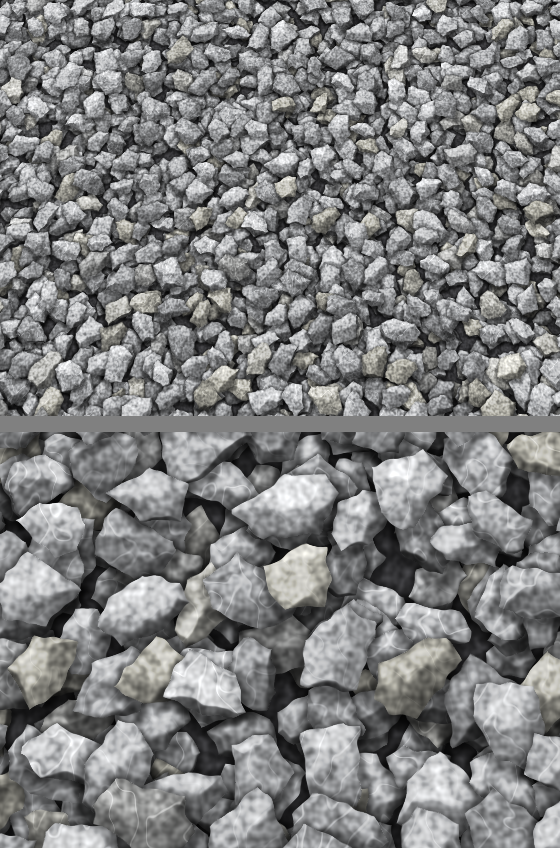
Top, the full canvas; bottom, a detail of the centre.
Give the GLSL for this texture, as a Shadertoy shader.

```glsl
vec4 hash4(vec2 p) {
    vec4 q = fract(p.xyxy * vec4(.1031, .1030, .0973, .1099));
    q += dot(q, q.wzxy + 33.33);
    return fract((q.xxyz + q.yzzw) * q.zywx);
}

vec2 direction(float angle) {
    return vec2(cos(angle), sin(angle));
}

float cornerSlope(vec2 corner, vec2 offset) {
    return dot(direction(6.2832 * hash4(corner).x), offset);
}

float gradientNoise(vec2 p) {
    vec2 i = floor(p), f = fract(p);
    vec2 u = f * f * f * (f * (f * 6. - 15.) + 10.);
    vec2 e = vec2(1, 0);
    return mix(mix(cornerSlope(i, f), cornerSlope(i + e, f - e), u.x),
               mix(cornerSlope(i + e.yx, f - e.yx), cornerSlope(i + 1., f - 1.), u.x), u.y);
}

// Returns outline distance and facet brightness of one faceted stone
vec2 stone(vec2 p, vec4 seed) {
    vec3 light = normalize(vec3(-.25, .65, .8));
    float outline = -1., lit = 0., total = 0.;
    for (int k = 0; k < 9; k++) {
        vec4 r = hash4(seed.xy * 91. + float(k) * 7.3);
        float angle = (float(k) + .85 * r.x) * .8976;
        vec2 dir = direction(angle);
        vec2 tilt;
        float top;
        if (k < 7) {
            // Sides: a random polygon, stretched along one axis
            float radius = mix(.34, .51, r.y) * (1. + .24 * cos(2. * angle - 6.2832 * seed.z));
            outline = max(outline, dot(p, dir) - radius);
            tilt = dir * mix(.5, 2.3, r.z * r.z);
            top = radius * length(tilt);
        } else {
            // Two tilted caps meeting in a ridge
            tilt = direction(6.2832 * r.y) * .6 * r.z;
            top = .17;
        }
        float height = top - dot(p, tilt);
        float weight = exp(-80. * max(height, -.4));
        lit += weight * max(dot(normalize(vec3(tilt, 1)), light), 0.);
        total += weight;
    }
    return vec2(outline, .22 + .64 * lit / total);
}

void mainImage(out vec4 fragColor, in vec2 fragCoord) {
    vec2 uv = (fragCoord - .5 * iResolution.xy) / iResolution.y;

    // Stones shrink with distance and have rough outlines
    uv *= 1. + .18 * uv.y;
    vec2 rough = uv + .004 * vec2(gradientNoise(uv * 70.), gradientNoise(uv * 70. + 19.));

    vec3 color = vec3(.22, .22, .23);
    vec4 surface = vec4(0);

    // Heaps of stones, painted from the bottom layer up
    for (int layer = 0; layer < 4; layer++) {
        float level = float(layer);
        float scale = 19. - 1.4 * level;
        float edge = .7 * scale / iResolution.y;
        vec2 grid = rough * scale + level * vec2(.37, .61);
        for (int y = 1; y >= -1; y--)
        for (int x = -1; x <= 1; x++) {
            vec2 cell = floor(grid) + vec2(x, y);
            vec4 place = hash4(cell + 37. * level + 200.);
            vec4 seed = hash4(cell + 53. * level + 411.);
            vec2 p = grid - cell - .5 - .7 * (place.xy - .5);
            if (place.z > 1.3 - .2 * level || dot(p, p) > 1.3) continue;
            p /= mix(.82, 1.15, place.w);
            vec2 shape = stone(p, seed);

            // Contact shadow, longer below the stone
            color *= 1. - .46 * (1. - smoothstep(0., .15, shape.x + .1 * p.y));

            vec3 tint = mix(vec3(.99, 1., 1.015), vec3(1.03, 1.02, .96), smoothstep(.75, .95, seed.w));
            float albedo = mix(.8, 1.2, seed.y) * (.85 + .05 * level);
            float rim = 1. - .12 * smoothstep(-.07, 0., shape.x);
            float cover = 1. - smoothstep(-edge, edge, shape.x);
            color = mix(color, tint * albedo * rim * shape.y, cover);
            if (cover > .5) surface = seed;
        }
    }

    // Chips, grit and thin pale veins, different on each stone
    vec2 q = uv + 9. * surface.xy;
    float chips = smoothstep(-.12, .12, gradientNoise(q * 42.) + .6 * gradientNoise(q * 90.)) - .5;
    float grit = .3 * gradientNoise(q * 110.) + .4 * gradientNoise(q * 190.);
    vec2 bend = q + .012 * gradientNoise(q * 50. + 3.);
    float vein = 1. - smoothstep(0., .07, abs(gradientNoise(bend * vec2(52, 38) + 5.)));
    color *= 1. + .17 * chips + grit + .3 * vein * surface.z;

    // Soft shoulder for the brightest faces
    color = mix(color, .76 + .5 * (color - .76), step(.76, color));
    fragColor = vec4(clamp(color, 0., 1.), 1);
}
```
